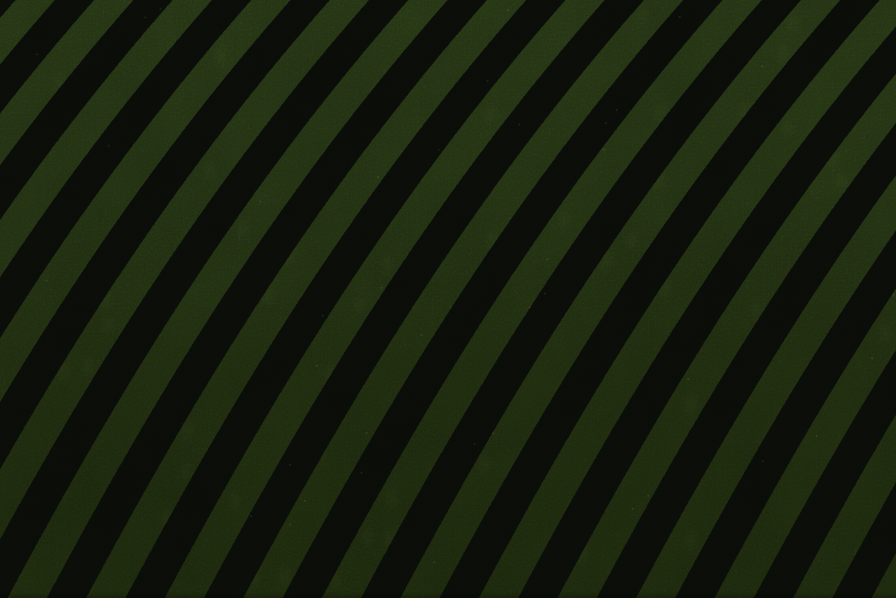
Give the GLSL for this pattern, as a Shadertoy shader.

```glsl
// Curved diagonal stripes of moss green and near-black on worn, grainy paper.

vec2 hash22(vec2 p) {
    vec2 q = vec2(dot(p, vec2(127.1, 311.7)), dot(p, vec2(269.5, 183.3)));
    return fract(sin(q) * 43758.55);
}

// Cellular noise: x = distance to the nearest point, y = random value of its cell
vec2 cellular(vec2 p) {
    vec2 cell = floor(p);
    vec2 nearest = vec2(8.0, 0.0);
    for (int j = -1; j <= 1; j++) {
        for (int i = -1; i <= 1; i++) {
            vec2 id = cell + vec2(i, j);
            vec2 seed = hash22(id);
            float d = length(id + 0.15 + 0.7 * seed - p);
            if (d < nearest.x) nearest = vec2(d, hash22(id + 37.0).x);
        }
    }
    return nearest;
}

// Broad cloudy variation from layered, warped sines, roughly -1 to 1
float mottle(vec2 p) {
    float sum = 0.0, amplitude = 0.5;
    for (int i = 0; i < 4; i++) {
        p = mat2(0.8, 0.6, -0.6, 0.8) * p * 1.8 + 1.7;
        p += 0.6 * sin(p.yx * 1.3);
        sum += amplitude * sin(p.x) * sin(p.y);
        amplitude *= 0.65;
    }
    return sum;
}

// Stripe coordinate: one unit per repeat, bending steeper toward the bottom
float stripePhase(vec2 uv) {
    float depth = 1.0 - uv.y;
    float bend = depth * (0.88 - 0.285 * depth + 0.0752 * depth * depth);
    return (uv.x + bend - 0.0918) / 0.13135;
}

void mainImage(out vec4 fragColor, in vec2 fragCoord) {
    vec2 uv = fragCoord / iResolution.y;

    // Equal dark and green bands, with slightly fibrous edges
    float fibre = cellular(uv * 150.0).x - 0.45;
    float phase = stripePhase(uv);
    float soft = max(fwidth(phase), 0.012);
    float edge = abs(fract(phase + 0.25) - 0.5) - 0.25;
    // Dark occupies the first half of each repeat
    float side = 0.25 - abs(fract(phase) - 0.75);
    side = max(side, 0.25 - abs(fract(phase) + 0.25));
    float green = smoothstep(-0.5 * soft, 0.5 * soft, side + 0.008 * fibre);

    // Paler green at the top, deeper green below
    vec3 moss = mix(vec3(0.122, 0.172, 0.058), vec3(0.158, 0.222, 0.088),
                    smoothstep(0.0, 1.05, uv.y));
    vec3 color = mix(vec3(0.043, 0.053, 0.035), moss, green);

    // Paper grain and cloudy wear, stronger on the green
    float grain = cellular(uv * 260.0 + 11.0).x - 0.45;
    float wear = mottle(uv * 5.0) + 0.5 * mottle(uv * 19.0 + 4.0);
    color *= 1.0 + grain * mix(0.12, 0.2, green) + 0.045 * wear;

    // Sparse pale flecks and small scuffs
    vec2 fleck = cellular(uv * 42.0 + 5.0);
    float speck = step(0.982, fleck.y) * (1.0 - smoothstep(0.03, 0.11, fleck.x));
    vec2 scuff = cellular(uv * vec2(24.0, 17.0) + 3.0 * fibre * 0.1);
    float rub = step(0.9, scuff.y) * (1.0 - smoothstep(0.05, 0.4, scuff.x));
    color += vec3(0.07, 0.08, 0.055) * speck + vec3(0.014, 0.016, 0.01) * rub * green;

    // Thin shade along the bottom border
    color *= mix(0.8, 1.0, smoothstep(0.0, 0.012, uv.y));
    fragColor = vec4(color, 1.0);
}
```
